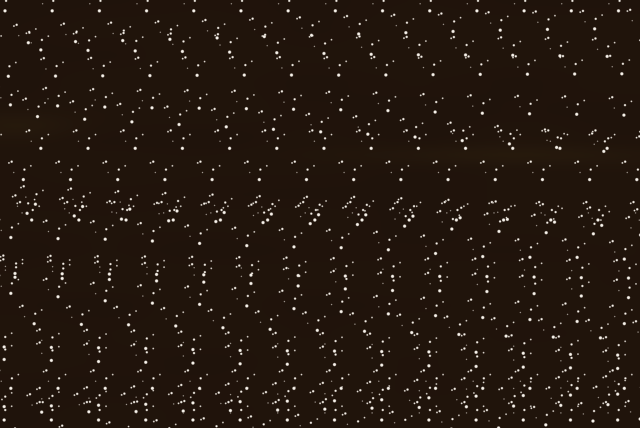
A Shadertoy shader for this pattern:

```glsl
// Pale dots on dark brown: one six-dot cluster repeats along many loose rows.
// Each row has its own phase, height and tilt; noise makes it wander a little,
// and rows may overlap. Lengths are in units of 1/768 of the canvas width.

const float WIDTH = 768.0;
const float PERIOD = 56.63;   // spacing of clusters along a row
const int ROWS = 23;
const int DOTS = 6;

const vec3 GROUND = vec3(0.122, 0.074, 0.043);
const vec3 OLIVE = vec3(0.022, 0.020, 0.004);
const vec3 CREAM = vec3(0.97, 0.95, 0.92);

// Row phase and height below the top edge
const vec2 ROW[ROWS] = vec2[ROWS](
    vec2(6, 13), vec2(34, 43), vec2(49, 64), vec2(10, 90), vec2(12.5, 132),
    vec2(45, 160), vec2(49, 178), vec2(28, 215.5), vec2(42.5, 257),
    vec2(38, 264), vec2(32.5, 269), vec2(13, 298), vec2(18, 331),
    vec2(18, 345), vec2(13, 371), vec2(41, 397), vec2(5, 421),
    vec2(5, 437), vec2(13, 466), vec2(5, 480), vec2(50, 491),
    vec2(5, 504), vec2(32, 520));

// Fall of each row from the left edge to the right
const float TILT[ROWS] = float[ROWS](
    0.0, -20.0, 8.0, -3.0, 13.0, 45.0, 0.0, 0.0, 27.0, 0.0, 24.0, 32.0,
    5.0, 26.0, 36.0, 20.0, 10.0, 10.0, 0.0, -15.0, -10.0, 0.0, -30.0);

// Cluster: offset from its largest dot, and radius
const vec3 CLUSTER[DOTS] = vec3[DOTS](
    vec3(0, 0, 1.85), vec3(1.3, -12, 1.25), vec3(9, -16.5, 0.9),
    vec3(-11.5, -8.5, 0.65), vec3(-14, -21.5, 1.3), vec3(-17.3, -20, 0.95));

float hash(vec2 p) {
    return fract(sin(dot(p, vec2(127.1, 311.7))) * 43758.5453);
}

float noise(vec2 p) {
    vec2 cell = floor(p), f = fract(p);
    f = f * f * (3.0 - 2.0 * f);
    return mix(mix(hash(cell), hash(cell + vec2(1, 0)), f.x),
               mix(hash(cell + vec2(0, 1)), hash(cell + vec2(1, 1)), f.x), f.y);
}

// Soft disc; the tiniest dots are also fainter
float softDot(vec2 p, float radius, float blur) {
    float cover = 1.0 - smoothstep(radius - blur, radius + blur, length(p));
    return cover * min(1.0, radius);
}

float cluster(vec2 p, float blur) {
    float light = 0.0;
    for (int i = 0; i < DOTS; i++)
        light = max(light, softDot(p - CLUSTER[i].xy, CLUSTER[i].z, blur));
    return light;
}

// Clusters of one row, each moved as a whole
float clusterRow(vec2 p, vec2 start, float tilt, float seed, float blur) {
    float index = floor((p.x - start.x) / PERIOD + 0.5);
    float x = start.x + index * PERIOD;
    float wander = min(5.0, 0.2 * abs(tilt)) * (noise(vec2(index * 0.4, seed * 7.0)) - 0.5);
    float y = start.y + tilt * (x / WIDTH - 0.5) + wander;
    return cluster(p - vec2(x, y), blur);
}

// Faint wide smudge with soft ends
float smudge(vec2 p, vec2 center, vec2 size) {
    vec2 q = (p - center) / size;
    return exp(-dot(q, q));
}

void mainImage(out vec4 fragColor, in vec2 fragCoord) {
    float unit = WIDTH / iResolution.x;
    vec2 p = vec2(fragCoord.x, iResolution.y - fragCoord.y) * unit;
    float blur = max(1.0, 0.7 * unit);

    // Ground with dim horizontal stains
    float stain = smudge(p, vec2(20, 150), vec2(70, 16))
                + smudge(p, vec2(610, 186), vec2(190, 12))
                + 0.25 * noise(p * vec2(0.008, 0.03));
    vec3 color = GROUND + OLIVE * stain;

    // Overlapping dotted rows
    float light = 0.0;
    for (int i = 0; i < ROWS; i++)
        light = max(light, clusterRow(p, ROW[i], TILT[i], float(i), blur));
    fragColor = vec4(mix(color, CREAM, light), 1.0);
}
```
